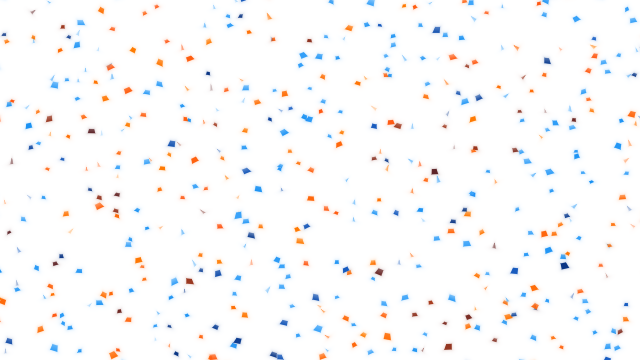
A Shadertoy shader for this background:

```glsl
// Small tumbling paper confetti in orange and blue, softly glowing on white.

vec3 hash3(vec3 p) {
    p = fract(p * vec3(0.1031, 0.1030, 0.0973));
    p += dot(p, p.yxz + 33.33);
    return fract((p.xxy + p.yxx) * p.zyx);
}

// Mostly bright orange and sky blue, with fewer navy and brown pieces.
vec3 paperColor(float pick, float shade) {
    if (pick < 0.38) return mix(vec3(1.0, 0.49, 0.0), vec3(1.0, 0.34, 0.08), shade);
    if (pick < 0.79) return mix(vec3(0.08, 0.56, 0.95), vec3(0.25, 0.65, 0.98), shade);
    if (pick < 0.92) return mix(vec3(0.04, 0.20, 0.50), vec3(0.10, 0.38, 0.78), shade);
    return mix(vec3(0.36, 0.14, 0.16), vec3(0.66, 0.24, 0.12), shade);
}

float boxDistance(vec2 p, vec2 halfSize) {
    vec2 d = abs(p) - halfSize;
    return length(max(d, 0.0)) + min(max(d.x, d.y), 0.0);
}

// Lays one piece over the background; p is relative to its centre.
vec3 addPiece(vec3 background, vec2 p, vec3 id) {
    vec3 form = hash3(id + 17.0);
    vec3 pose = hash3(id + 41.0);
    vec3 paint = hash3(id + 73.0);
    bool sliver = pose.x < 0.26;

    // Pose: slivers are seen nearly edge-on, the rest face the viewer.
    float angle = sliver ? 1.1 + 1.1 * (pose.y - 0.5) : 1.0 * (pose.y - 0.5);
    if (sliver && pose.z < 0.65) angle = 3.1416 - angle;
    float c = cos(angle), s = sin(angle);
    p = mat2(c, -s, s, c) * p;

    // Shape: a sheared, tapered sheet.
    float size = mix(0.0046, 0.0092, form.x * form.x);
    vec2 halfSize = size * vec2(1.0, sliver ? mix(0.2, 0.38, form.y) : mix(0.66, 1.0, form.y));
    vec2 q = p;
    q.x += (form.z - 0.5) * 0.6 * q.y;
    float along = clamp(q.x / halfSize.x, -1.0, 1.0);
    float across = clamp(q.y / halfSize.y, -1.0, 1.0);
    if (sliver) q.y /= 1.0 - 0.6 * along;
    else q.x /= 1.0 - 0.16 * across;
    float d = boxDistance(q, halfSize);

    // Paint: colour fades towards the lit edge.
    float pixel = 1.0 / iResolution.y;
    float cover = 1.0 - smoothstep(-0.6 * pixel, 0.7 * pixel, d);
    float fade = sliver ? 0.35 : 0.5 * paint.z * step(0.25, paint.z);
    float strength = sliver ? mix(0.3, 0.75, paint.z) : 1.0;
    float opacity = strength * (1.0 - fade * (0.5 + 0.5 * across));
    vec3 tint = paperColor(paint.x, paint.y);

    // Halo in a pale version of the paper colour.
    float halo = 0.24 * strength * exp(-max(d, 0.0) / 0.0038);
    vec3 glowTint = mix(tint, vec3(1.0), 0.2);
    vec3 col = background * mix(vec3(1.0), glowTint, halo);
    return mix(col, tint, cover * opacity);
}

void mainImage(out vec4 fragColor, in vec2 fragCoord) {
    vec2 uv = fragCoord / iResolution.y;
    vec3 col = vec3(1.0);

    // Three overlapping jittered grids hide the cell structure.
    for (int layer = 0; layer < 3; layer++) {
        float k = float(layer);
        float cells = 9.0 + k;
        vec2 g = uv * cells + vec2(0.37, 0.61) * k;
        vec2 base = floor(g);
        for (int y = -1; y <= 1; y++) {
            for (int x = -1; x <= 1; x++) {
                vec2 cell = base + vec2(x, y);
                vec3 id = vec3(cell + 50.0, 11.0 + 29.0 * k);
                vec3 place = hash3(id);
                if (place.z < 0.86) {
                    vec2 p = (g - cell - place.xy) / cells;
                    col = addPiece(col, p, id);
                }
            }
        }
    }
    fragColor = vec4(col, 1.0);
}
```
